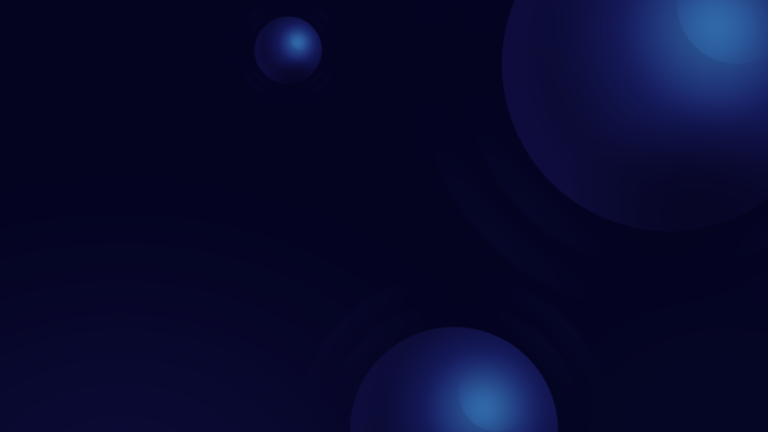
Reproduce this background procedurally as a Shadertoy shader.

```glsl
// Three glossy blue spheres floating in a deep navy void, with faint halos.
// Each sphere is a distance-based disc shaded by an off-centre radial ramp,
// a soft lens highlight and a dark underside; halos are broken into four arcs.

// 1 near the centre, falling smoothly to 0 between two radii
float falloff(float inner, float outer, float d) {
    return 1.0 - smoothstep(inner, outer, d);
}

// Navy backdrop with broad glows rising from the lower corners
vec3 backdrop(vec2 pos) {
    float leftGlow = falloff(0.0, 1.0, length((pos - vec2(0.28, -0.14)) / vec2(1.0, 0.75)));
    float rightGlow = falloff(0.0, 1.0, length((pos - vec2(1.68, 0.0)) / vec2(0.6, 0.45)));
    return vec3(0.015, 0.014, 0.131)
         + vec3(0.029, 0.027, 0.080) * leftGlow
         + vec3(0.006, 0.008, 0.018) * rightGlow;
}

// Two faint rings fading inward, visible only near the diagonals
float halo(vec2 p) {
    float d = length(p);
    float arcs = pow(abs(2.0 * p.x * p.y) / max(d * d, 1e-4), 4.0);
    float sum = 0.0;
    for (int i = 0; i < 2; i++) {
        float outer = 1.23 + 0.27 * float(i);
        sum += smoothstep(outer - 0.24, outer, d) * falloff(outer - 0.01, outer + 0.04, d);
    }
    return sum * arcs;
}

// Surface colour at p, where the sphere has radius 1
vec3 sphereColor(vec2 p, float pixel) {
    float d = length(p - vec2(0.28, 0.22));
    vec3 color = mix(vec3(0.043, 0.042, 0.205), vec3(0.095, 0.120, 0.405), falloff(0.25, 1.10, d));
    color = mix(color, vec3(0.165, 0.340, 0.585), falloff(0.0, 0.64, d));

    // Lens-shaped highlight, fading away from the bright focus
    float lens = falloff(0.365 - pixel, 0.365 + pixel, length(p - vec2(0.41, 0.365)));
    color += vec3(0.022, 0.065, 0.070) * lens * falloff(0.0, 0.45, d);

    // Violet rim on the lower left, shadow underneath
    float rim = smoothstep(0.6, 1.0, length(p)) * falloff(-0.9, 0.2, p.x + 0.4 * p.y);
    color += vec3(0.010, 0.007, 0.030) * rim;
    float shadow = falloff(0.1, 1.0, length((p - vec2(0.18, -0.92)) / vec2(0.95, 0.75)));
    return mix(color, vec3(0.023, 0.020, 0.142), 0.85 * shadow);
}

void mainImage(out vec4 fragColor, in vec2 fragCoord) {
    vec2 pos = fragCoord / iResolution.y;
    vec3 color = backdrop(pos);

    // Centre and radius of each sphere, in canvas heights
    vec3 spheres[3] = vec3[3](
        vec3(1.549, 0.852, 0.387),
        vec3(0.667, 0.884, 0.078),
        vec3(1.051, 0.002, 0.241));

    for (int i = 0; i < 3; i++) {
        vec2 p = (pos - spheres[i].xy) / spheres[i].z;
        float pixel = 1.1 / (iResolution.y * spheres[i].z);
        float haloStrength = smoothstep(-0.3, 0.4, spheres[i].z);
        color += vec3(0.008, 0.009, 0.025) * halo(p) * haloStrength;
        float mask = falloff(1.0 - pixel, 1.0 + pixel, length(p));
        color = mix(color, sphereColor(p, pixel), mask);
    }
    fragColor = vec4(color, 1.0);
}
```
